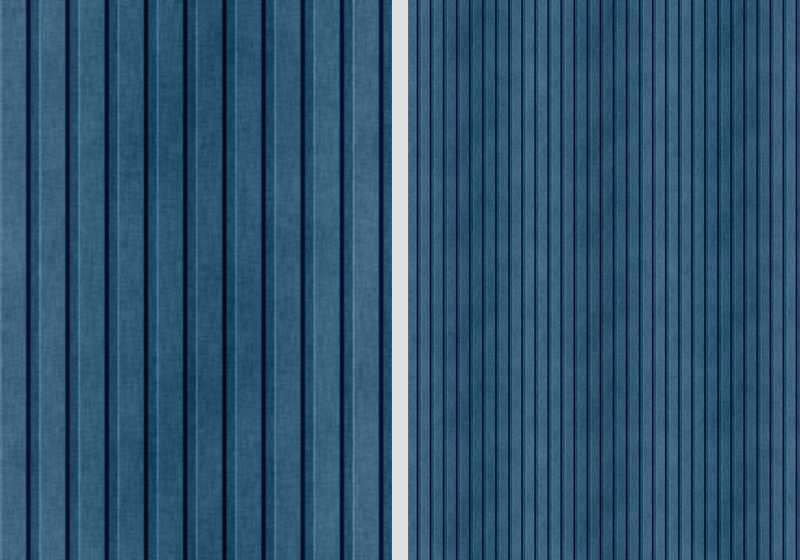
Left: one tile. Right: repeated 3 by 3.
Reproduce this pattern procedurally as a Shadertoy shader.

```glsl
// Ten vertical blue pleats with dark grooves and pale ridges on worn woven cloth.

const float TAU = 6.2831853;

float hash(vec2 p) {
    vec3 q = fract(p.xyx * vec3(0.1031, 0.1030, 0.0973));
    q += dot(q, q.yzx + 33.33);
    return fract((q.x + q.y) * q.z);
}

// Smooth thread noise, wrapped over a whole number of cells
float threads(vec2 uv, vec2 count) {
    vec2 p = uv * count;
    vec2 i = floor(p);
    vec2 f = smoothstep(0.0, 1.0, p - i);
    vec2 a = mod(i, count);
    vec2 b = mod(i + 1.0, count);
    return mix(mix(hash(a), hash(vec2(b.x, a.y)), f.x),
               mix(hash(vec2(a.x, b.y)), hash(b), f.x), f.y) - 0.5;
}

// Distance to the nearest scattered point, wrapped
float cellular(vec2 uv, vec2 count) {
    vec2 p = uv * count;
    vec2 i = floor(p);
    float nearest = 2.0;
    for (int y = -1; y <= 1; y++)
    for (int x = -1; x <= 1; x++) {
        vec2 c = i + vec2(x, y);
        vec2 w = mod(c, count);
        vec2 point = c + vec2(hash(w + 7.0), hash(w + 51.0));
        nearest = min(nearest, length(p - point));
    }
    return nearest;
}

// Broad uneven fading from layered periodic sines
float fading(vec2 uv) {
    vec2 t = uv * TAU;
    return 0.5 * sin(t.y * 2.0 + 1.3 * sin(t.x) + 0.8)
         + 0.3 * sin(t.x * 3.0 - t.y * 3.0 + sin(t.y * 2.0))
         + 0.2 * sin(t.x * 5.0 + t.y * 7.0 + 2.0 * sin(t.x * 2.0));
}

void mainImage(out vec4 fragColor, in vec2 fragCoord) {
    vec2 uv = fragCoord / iResolution.xy;
    float q = fract(uv.x * 10.0 - 0.02);
    float aa = 5.0 / iResolution.x;

    // Sides are faded, the middle is deeper
    float depth = 0.5 - 0.5 * cos(TAU * uv.x);
    float wear = 0.014 * fading(uv) + 0.035 * (cellular(uv, vec2(5, 8)) - 0.5);

    // Broad raised panel and narrow shaded fold
    vec3 panel = mix(vec3(0.25, 0.405, 0.505), vec3(0.155, 0.325, 0.435), depth);
    vec3 fold = mix(vec3(0.145, 0.315, 0.425), vec3(0.09, 0.27, 0.385), depth);
    float shade = smoothstep(0.66, 0.74, q) * (1.0 - smoothstep(0.97, 1.0, q));
    vec3 color = mix(panel, fold, shade) + wear;

    // Woven threads along both directions
    float weave = 0.045 * threads(uv, vec2(179, 48))
                + 0.035 * threads(uv, vec2(50, 256))
                + 0.035 * threads(uv, vec2(179, 256));
    color += weave;

    // Pale ridge
    float ridge = 1.0 - smoothstep(0.0, 0.04 + aa, min(q, 1.0 - q));
    color = mix(color, vec3(0.39, 0.55, 0.64) - 0.07 * depth + weave, 0.65 * ridge);

    // Dark groove with a soft blue edge
    float d = abs(q - 0.705);
    vec3 ink = mix(vec3(0.04, 0.055, 0.20), vec3(0.035, 0.035, 0.075), depth);
    color = mix(color, vec3(0.05, 0.17, 0.31), 0.7 * (1.0 - smoothstep(0.045, 0.095, d)));
    color = mix(color, ink + 0.2 * weave, 1.0 - smoothstep(0.038 - aa, 0.055 + aa, d));

    fragColor = vec4(clamp(color, 0.0, 1.0), 1.0);
}
```
